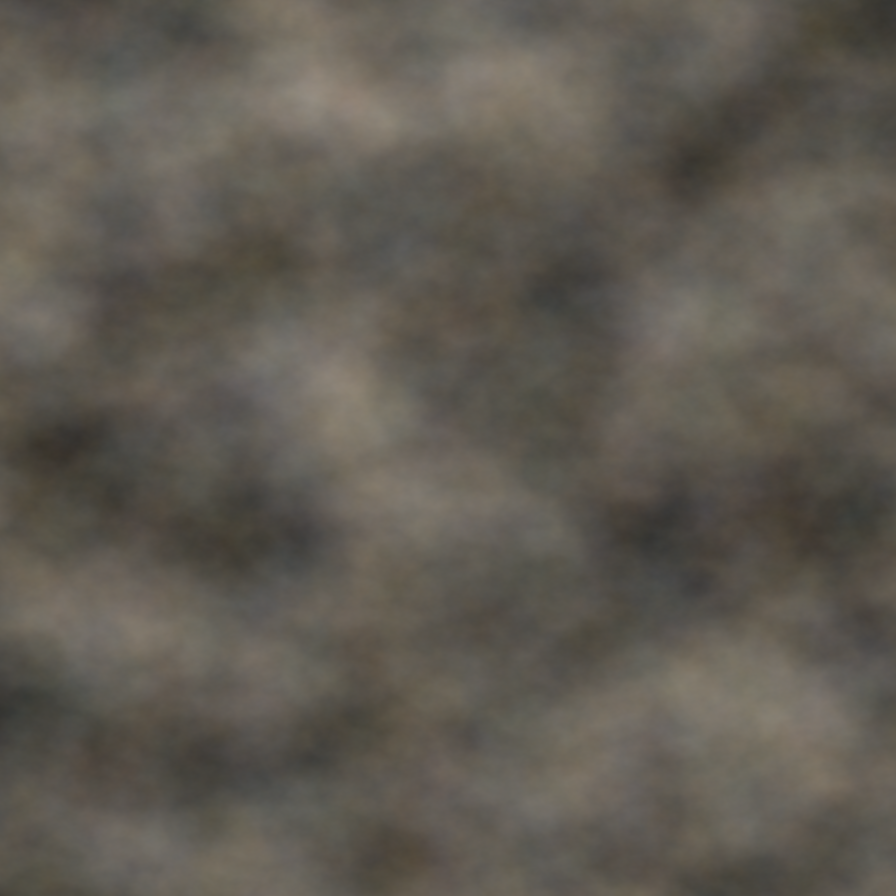
This texture is drawn by a WebGL 1 fragment shader. Its source:

```glsl
precision highp float;
// Soft, cloudy grey-brown stone with dark smudges and faint warm and cool stains.

uniform vec2 u_resolution;

// Random unit vector for a lattice cell
vec2 gradientAt(vec2 cell) {
  float angle = 6.2832 * fract(sin(dot(cell, vec2(127.1, 311.7))) * 43758.55);
  return vec2(cos(angle), sin(angle));
}

float gradientNoise(vec2 p) {
  vec2 cell = floor(p);
  vec2 f = p - cell;
  vec2 w = f * f * f * (f * (f * 6.0 - 15.0) + 10.0);
  vec2 e = vec2(1.0, 0.0);
  float bottom = mix(dot(gradientAt(cell), f),
                     dot(gradientAt(cell + e.xy), f - e.xy), w.x);
  float top = mix(dot(gradientAt(cell + e.yx), f - e.yx),
                  dot(gradientAt(cell + e.xx), f - e.xx), w.x);
  return mix(bottom, top, w.y);
}

// Layered noise; each octave is turned a little to hide the lattice
float fbm(vec2 p, float gain) {
  mat2 turn = mat2(0.96, 0.28, -0.28, 0.96);
  float sum = 0.0;
  float amplitude = 1.0;
  for (int i = 0; i < 7; i++) {
    sum += amplitude * gradientNoise(p);
    p = turn * p * 2.0 + vec2(17.3, 9.7);
    amplitude *= gain;
  }
  return sum;
}

void main() {
  vec2 uv = gl_FragCoord.xy / min(u_resolution.x, u_resolution.y);

  // Broad clouds, a little wider than tall
  float cloud = fbm(uv * vec2(3.4, 4.4) + vec2(5.2, 1.6), 0.53);
  float tone = 0.373 + 0.225 * cloud;
  vec3 color = tone * vec3(1.0, 0.948, 0.86);

  // Finer stains: ochre against blue-grey, then green against mauve
  float warmth = fbm(uv * 7.0 + vec2(31.4, 12.8), 0.68);
  float green = fbm(uv * 9.0 + vec2(63.1, 47.5), 0.72);
  color += warmth * vec3(0.022, 0.003, -0.025);
  color += green * vec3(-0.006, 0.007, -0.004);

  gl_FragColor = vec4(clamp(color, 0.0, 1.0), 1.0);
}
```
